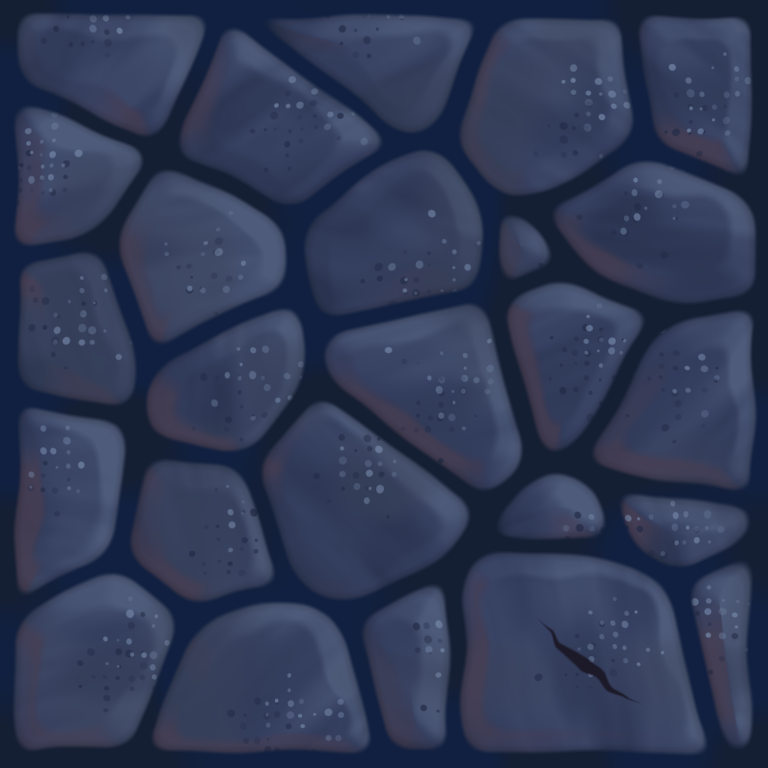
This texture is drawn by a WebGL 2 fragment shader. Its source:

```glsl
#version 300 es
precision highp float;

#define STONES 5.0
#define SIZE_SPREAD 0.42
#define SEAM 0.0105
#define BORDER 0.011
#define BEVEL 0.040
#define ROUNDING 0.030
#define SPECKS 62.0
#define SLAB vec2(3.0, 0.0)

uniform vec2 u_resolution;
out vec4 fragColor;

float hash(vec2 p) {
    vec3 q = fract(p.xyx * vec3(0.1031, 0.1030, 0.0973));
    q += dot(q, q.yzx + 33.33);
    return fract((q.x + q.y) * q.z);
}

vec2 hash2(vec2 p) {
    return vec2(hash(p + 17.3), hash(p + 71.9));
}

float noise(vec2 p) {
    vec2 i = floor(p), f = fract(p);
    f = f * f * (3.0 - 2.0 * f);
    return mix(mix(hash(i), hash(i + vec2(1, 0)), f.x),
               mix(hash(i + vec2(0, 1)), hash(i + vec2(1, 1)), f.x), f.y);
}

float smoothMin(float a, float b, float k) {
    float h = max(k - abs(a - b), 0.0) / k;
    return min(a, b) - h * h * k * 0.25;
}

mat2 rotation(float a) {
    return mat2(cos(a), sin(a), -sin(a), cos(a));
}

// Centre of a stone, in canvas units
vec2 site(vec2 id) {
    return (id + 0.14 + 0.72 * hash2(id)) / STONES;
}

// Power distance: heavier stones push their seams outwards
float power(vec2 p, vec2 id) {
    vec2 v = p - site(id);
    float weight = SIZE_SPREAD * hash(id + 5.7) + (id == SLAB ? 0.4 : 0.0);
    return dot(v, v) - weight / (STONES * STONES);
}

bool outside(vec2 id) {
    return any(lessThan(id, vec2(0))) || any(greaterThanEqual(id, vec2(STONES)));
}

vec2 owner(vec2 p) {
    vec2 base = floor(p * STONES), best = base;
    float low = 1e3;
    for (int k = 0; k < 25; k++) {
        vec2 id = base + vec2(k % 5 - 2, k / 5 - 2);
        if (outside(id)) continue;
        float d = power(p, id);
        if (d < low) { low = d; best = id; }
    }
    return best;
}

// Adds one straight side to the rounded outline and the facing direction
void addSide(float d, vec2 n, inout float edge, inout vec2 facing) {
    edge = smoothMin(edge, d, ROUNDING);
    facing += n * exp(-d * 110.0);
}

float outline(vec2 p, vec2 id, out vec2 facing) {
    float edge = 1.0, own = power(p, id);
    facing = vec2(0);
    for (int k = 0; k < 49; k++) {
        vec2 other = id + vec2(k % 7 - 3, k / 7 - 3);
        if (other == id || outside(other)) continue;
        vec2 v = site(other) - site(id);
        float len = length(v);
        addSide((power(p, other) - own) / (2.0 * len), v / len, edge, facing);
    }
    addSide(p.x - BORDER, vec2(-1, 0), edge, facing);
    addSide(1.0 - BORDER - p.x, vec2(1, 0), edge, facing);
    addSide(p.y - BORDER, vec2(0, -1), edge, facing);
    addSide(1.0 - BORDER - p.y, vec2(0, 1), edge, facing);
    facing /= length(facing) + 1e-6;
    return edge;
}

// Clustered round specks around a centre; returns coverage
float specks(vec2 p, vec2 centre, float seed) {
    vec2 g = p * SPECKS + seed, id = floor(g);
    vec2 c = id + 0.34 + 0.32 * hash2(id + seed);
    float crowd = smoothstep(0.085, 0.0, length((c - seed) / SPECKS - centre));
    float r = mix(0.10, 0.32, hash(id + 3.1));
    float dotMask = smoothstep(r + 0.07, r - 0.07, length(g - c));
    return dotMask * step(hash(id + 9.4), crowd * 0.6) * mix(0.35, 1.0, hash(id + 6.2));
}

void main() {
    vec2 uv = gl_FragCoord.xy / u_resolution;
    vec2 p = uv + 0.010 * (vec2(noise(uv * 13.0), noise(uv * 13.0 + 40.0)) - 0.5);
    vec2 id = owner(p), facing;
    float edge = outline(p, id, facing);
    vec2 q = p - site(id);
    float seed = hash(id + 2.2);

    // Brush strokes, turned differently on each stone
    vec2 b = rotation(seed * 6.28) * q + seed * 30.0;
    float broad = smoothstep(0.25, 0.75, noise(b * vec2(9.0, 20.0)));
    float fine = noise(b * vec2(14.0, 75.0));

    // Worn bevel: bright to the upper right, warm to the lower left
    float width = BEVEL * (0.65 + 0.6 * noise(p * 16.0 + seed * 9.0));
    float bevel = smoothstep(width + 0.007, width - 0.007, edge);
    float lit = dot(facing, vec2(0.85, 0.53));
    float tone = 0.42 + 0.36 * (broad - 0.5) + 0.16 * (fine - 0.5)
               + 0.26 * (seed - 0.5) + 1.5 * dot(q, vec2(0.7, 0.5))
               + bevel * (0.14 + 0.34 * lit);
    tone = clamp(tone, 0.0, 1.1);

    vec3 stone = mix(vec3(0.165, 0.205, 0.315), vec3(0.21, 0.25, 0.38), min(tone * 2.0, 1.0));
    stone = mix(stone, vec3(0.29, 0.34, 0.465), max(tone * 2.0 - 1.0, 0.0));
    float grey = smoothstep(0.45, 0.75, noise(p * 8.0 + 12.0));
    stone = mix(stone, vec3(0.235, 0.275, 0.365), 0.45 * grey);
    float warm = bevel * smoothstep(0.1, 0.8, -lit) * smoothstep(0.2, 0.7, noise(p * 9.0 + 60.0));
    stone = mix(stone, vec3(0.29, 0.245, 0.325), 0.75 * warm);

    // Pale and dark specks
    vec2 corner = site(id) + vec2(0.035, 0.025) + 0.05 * (hash2(id + 8.8) - 0.5);
    stone = mix(stone, vec3(0.13, 0.165, 0.27), 0.7 * specks(p, corner - 0.03, 23.0));
    stone = mix(stone, vec3(0.45, 0.52, 0.65), 0.75 * specks(p, corner, 7.0));

    // Tapered crack across the slab
    if (id == SLAB) {
        float along = dot(q, vec2(0.75, -0.66)), across = dot(q, vec2(0.66, 0.75));
        across += 0.014 * (noise(vec2(along * 45.0, 4.0)) - 0.5);
        float thick = 0.008 * (1.0 - abs(along) / 0.08);
        stone = mix(stone, vec3(0.11, 0.10, 0.16), smoothstep(0.002, -0.002, abs(across) - thick));
    }

    // Dark seams with soft painted rims
    vec3 seam = mix(vec3(0.065, 0.125, 0.25), vec3(0.08, 0.12, 0.20),
                    smoothstep(0.35, 0.65, noise(p * 7.0 + 90.0)));
    float gap = SEAM * (0.75 + 0.5 * noise(p * 10.0 + 25.0));
    stone *= mix(0.86, 1.0, smoothstep(gap, gap + 0.012, edge));
    fragColor = vec4(mix(seam, stone, smoothstep(gap - 0.003, gap + 0.004, edge)), 1.0);
}
```
